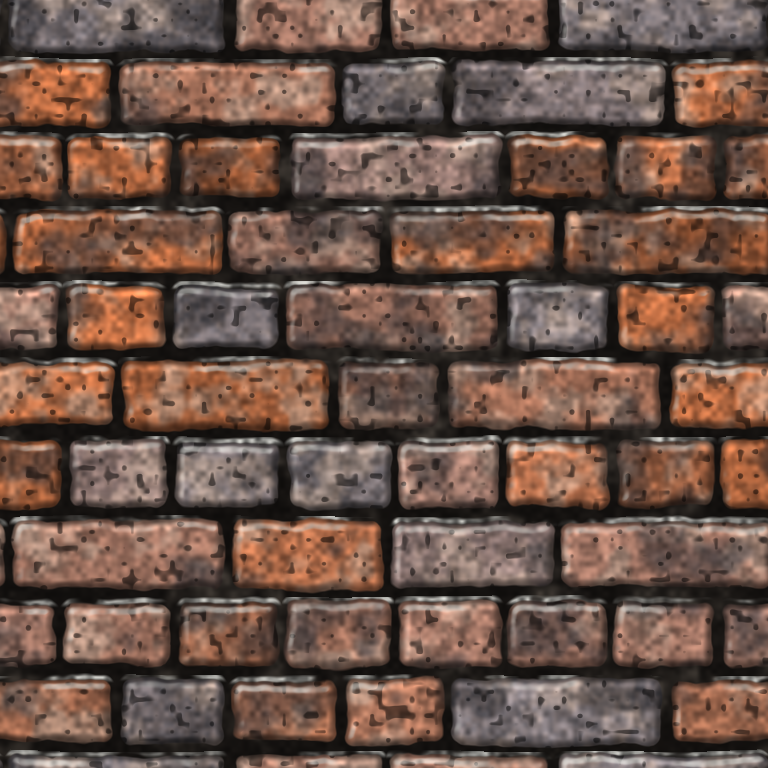
Write a three.js fragment shader that draws this texture.

```glsl
// Weathered brick wall: ten courses of rounded bricks in a mixed bond, seven header
// widths across. Each brick is a noise-worn rounded box, lit from the upper left,
// with its own fired tone, soot, pits, grain and a crust of pale mortar on top.

#define ROWS 10.0          // courses down the canvas
#define UNITS 7.0          // header widths across the canvas
#define JOINT 0.0055       // half width of an upright joint
#define BRICK_HALF 0.0435  // half height of a brick
#define ROUNDING 0.013     // corner radius
#define EROSION 0.011      // raggedness of the brick outline
#define GRAIN 0.85         // strength of the fine speckle
#define SOOT 0.75          // strength of the dark stains
#define CRUST 0.85         // amount of pale mortar on the ledges
#define SOFT 0.0016        // edge smoothing

varying vec2 vUv;

const vec3 RUST = vec3(0.64, 0.37, 0.23);
const vec3 ROSE = vec3(0.58, 0.42, 0.36);
const vec3 SLATE = vec3(0.43, 0.40, 0.41);
const vec3 BUFF = vec3(0.68, 0.59, 0.53);
const vec3 STAIN = vec3(0.20, 0.19, 0.20);
const vec3 SHADOW = vec3(0.075, 0.065, 0.058);
const vec3 MORTAR = vec3(0.33, 0.30, 0.27);
const vec3 LIME = vec3(0.78, 0.78, 0.76);

float hash(vec2 p) {
  vec3 q = fract(vec3(p.xyx) * 0.1031);
  q += dot(q, q.yzx + 33.33);
  return fract((q.x + q.y) * q.z);
}

// Value noise that wraps after n cells, so the wall tiles
float noise(vec2 p, vec2 n) {
  p *= n;
  vec2 i = floor(p), f = fract(p);
  f = f * f * (3.0 - 2.0 * f);
  vec2 a = mod(i, n), b = mod(i + 1.0, n);
  return mix(mix(hash(a), hash(vec2(b.x, a.y)), f.x),
             mix(hash(vec2(a.x, b.y)), hash(b), f.x), f.y);
}

float fbm(vec2 p, vec2 n) {
  return 0.55 * noise(p, n) + 0.3 * noise(p, n * 2.0) + 0.15 * noise(p, n * 4.0);
}

// Phase of the joints and a bit mask of the header joints kept in a course
vec2 bond(float row) {
  if (row == 2.0 || row == 4.0) return vec2(0.081, 119.0);
  if (row == 6.0 || row == 8.0) return vec2(0.081, 127.0);
  if (row == 1.0 || row == 5.0) return vec2(0.0105, 90.0);
  if (row == 9.0) return vec2(0.0105, 94.0);
  return vec2(0.0105, 45.0);
}

// Signed distance to the brick at p; gives its local position, half size and id
float brick(vec2 p, out vec2 q, out vec2 ext, out vec2 id) {
  p.y += 0.005 * (noise(p, vec2(9.0)) - 0.5);
  float depth = 1.0 - p.y;
  float course = depth * ROWS - 0.716 + 0.065 * cos(6.28319 * (depth - 0.42));
  float row = mod(floor(course) + 1.0, ROWS);
  vec2 lay = bond(row);
  float left = -9.0, right = 9.0;
  id = vec2(0.0, row);
  for (int k = -3; k <= 10; k++) {
    float s = mod(float(k) + 7.0, UNITS);
    if (mod(floor(lay.y / exp2(s) + 0.001), 2.0) < 0.5) continue;
    float slide = (lay.y == 45.0 && s == 3.0) ? 0.45 : 0.0;
    float x = lay.x + (float(k) + slide + 0.07 * (hash(vec2(s, row)) - 0.5)) / UNITS;
    if (x <= p.x) { left = x; id.x = s; }
    else right = min(right, x);
  }
  float worn = hash(id + 17.0);
  ext = vec2(0.5 * (right - left) - JOINT, BRICK_HALF - 0.004 * worn * worn);
  q = vec2(p.x - 0.5 * (left + right), (0.5 - fract(course)) / ROWS - 0.002);
  vec2 e = abs(q) - ext + ROUNDING;
  float box = length(max(e, 0.0)) + min(max(e.x, e.y), 0.0) - ROUNDING;
  return box + EROSION * (fbm(p, vec2(32.0)) - 0.46);
}

float height(float d) { return smoothstep(0.0, 0.013, -d); }

void main() {
  vec2 q, ext, id, q2, ext2, id2;
  float d = brick(vUv, q, ext, id);
  float dLight = brick(vUv + vec2(-0.0028, 0.0048), q2, ext2, id2);
  float relief = height(d) - height(dLight);
  float patches = fbm(vUv + 0.37, vec2(13.0));
  float fine = noise(vUv, vec2(128.0));
  float coarse = noise(vUv + 0.21, vec2(70.0, 64.0));

  // Fired tone of each brick, with bleached and sooty areas
  float kind = hash(id + vec2(5.0, 31.0));
  vec3 face = mix(RUST, ROSE, smoothstep(0.15, 0.6, kind));
  face = mix(face, SLATE, smoothstep(0.7, 0.88, kind));
  face *= 0.88 + 0.28 * hash(id + vec2(41.0, 7.0));
  face = mix(face, BUFF, 0.6 * smoothstep(0.45, 0.75, fbm(vUv + 0.61, vec2(24.0))));
  float stain = smoothstep(0.53, 0.72, patches + 0.12 * (hash(id + 71.0) - 0.5));
  face = mix(face, STAIN, SOOT * stain * (0.5 + 0.5 * coarse));

  // Grain, pits and directional shading
  face *= 1.0 + GRAIN * (0.55 * (fine - 0.5) + 0.4 * (coarse - 0.5));
  face += 0.09 * GRAIN * (noise(vUv + 0.43, vec2(150.0)) - 0.5) * vec3(1.2, 0.9, 0.7);
  face *= 1.0 - 0.5 * smoothstep(0.74, 0.9, noise(vUv + 0.13, vec2(96.0)));
  face *= 1.0 + 0.5 * clamp(relief, -1.0, 1.0);
  face *= mix(0.6, 1.0, smoothstep(0.0, 0.011, -d));

  // Pale crust along lit upper edges
  float crumbs = smoothstep(0.35, 0.62, fbm(vUv + 0.83, vec2(20.0, 30.0)));
  float rim = smoothstep(0.12, 0.6, relief) * crumbs;
  face = mix(face, LIME * (0.8 + 0.35 * fine), CRUST * rim * 0.8);

  // Deep joints: shade under each brick, mortar ledge over the next
  vec3 joint = mix(SHADOW, MORTAR, 0.6 * smoothstep(0.5, 0.75, patches) * coarse);
  float ledge = smoothstep(-0.006, 0.002, q.y - ext.y) * (1.0 - smoothstep(0.004, 0.009, d));
  joint = mix(joint, LIME * (0.55 + 0.5 * fine), CRUST * ledge * crumbs);
  joint *= 0.75 + 0.5 * fine;

  vec3 wall = mix(face, joint, smoothstep(-SOFT, SOFT, d));
  gl_FragColor = vec4(clamp(wall, 0.0, 1.0), 1.0);
}
```
